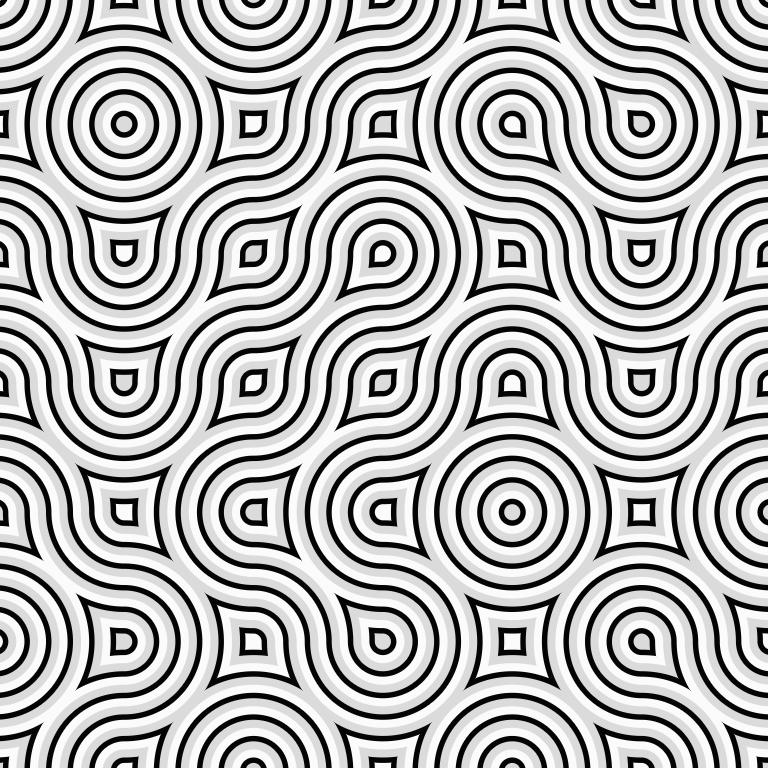
This pattern is drawn by a WebGL 1 fragment shader. Its source:

```glsl
precision highp float;
// Truchet weave of concentric arcs: black lines between grey and white bands.

uniform vec2 u_resolution;

float same(float a, float b) {
    return step(abs(a - b), 0.5);
}

// 1.0 where a tile is mirrored, so its arcs join the other pair of corners.
float tileTurn(vec2 tile) {
    float column = same(mod(tile.x, 4.0), 0.0);
    float row = same(tile.y, 4.0);
    float corner = same(mod(tile.x, 5.0) + mod(tile.y, 5.0), 0.0);
    float knight = same(mod(tile.x - 2.0 * tile.y, 9.0), 1.0) * step(tile.x, 4.5);
    return mod(column + row + corner + knight, 2.0);
}

void main() {
    // Tile space, counted from the top left.
    vec2 uv = gl_FragCoord.xy / u_resolution;
    vec2 grid = vec2(uv.x, 1.0 - uv.y) * 5.937 + 0.04;
    float pixel = 5.937 / min(u_resolution.x, u_resolution.y);
    vec2 tile = floor(grid);
    vec2 local = fract(grid);

    // Distance to the nearer of two opposite corners.
    float turn = tileTurn(tile);
    local.x = mix(local.x, 1.0 - local.x, turn);
    float radius = min(length(local), length(local - 1.0));

    // Reverse the band order on alternate corners so colours meet at edges.
    float odd = mod(tile.x + tile.y + turn, 2.0);
    radius = mix(radius, 1.0 - radius, odd);

    // Six bands per tile: grey, black line, white.
    float offset = (fract(radius * 6.0) - 0.5) / 6.0;
    float toSeam = 1.0 / 12.0 - abs(offset);
    float white = 0.5 + sign(offset) * clamp(toSeam / pixel, 0.0, 0.5);
    float line = clamp(0.5 + (0.021 - abs(offset)) / pixel, 0.0, 1.0);

    float shade = mix(mix(0.86, 0.985, white), 0.015, line);
    gl_FragColor = vec4(vec3(shade), 1.0);
}
```
